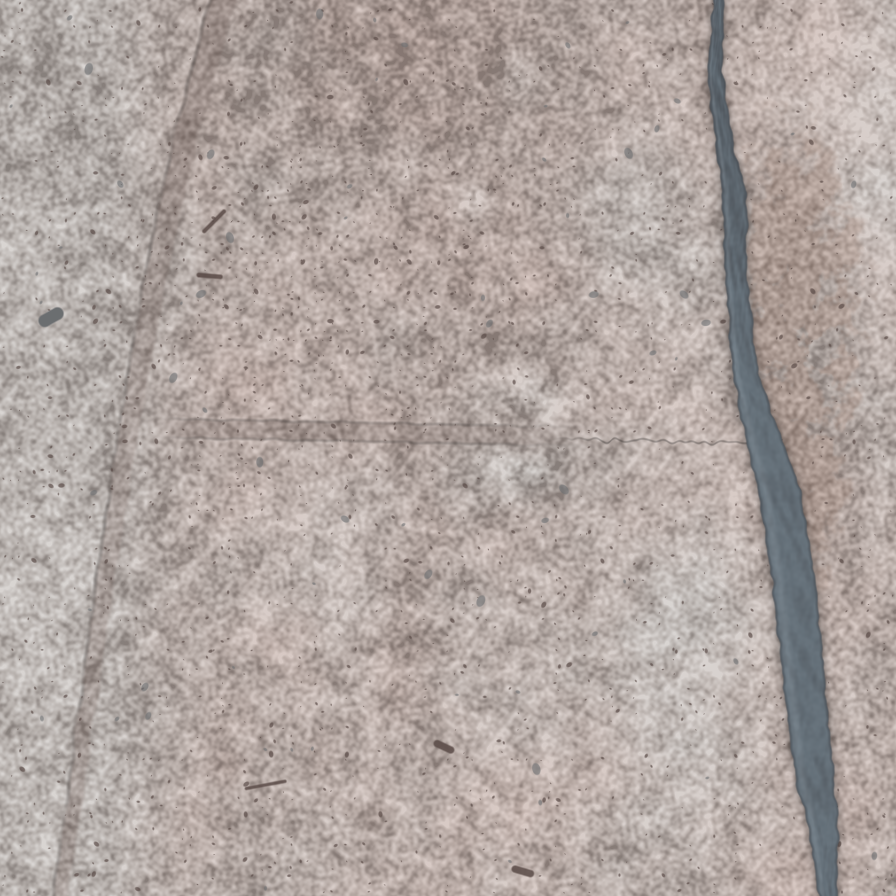
Give the GLSL for this texture, as a three.js fragment shader.

```glsl
varying vec2 vUv;
// Palette
const vec3 DARK = vec3(.53, .50, .485), MID = vec3(.715, .69, .675), LIGHT = vec3(.85, .835, .825);
const vec3 PINK_TINT = vec3(.995, .953, .942), RUST = vec3(.64, .565, .53);
const vec3 GROOVE = vec3(.58, .525, .505), DEBRIS = vec3(.35, .29, .275), SLATE = vec3(.42, .43, .44);
const vec3 TAPE = vec3(.40, .445, .48), TAPE_DARK = vec3(.29, .31, .335);
// Surface tuning
const float CLOUD_SCALE = 5., MOTTLE_SCALE = 30., GRAIN_SCALE = 170.;
const float CLOUD_GAIN = .5, MOTTLE_GAIN = 1.3, GRAIN_GAIN = 1.1;
const float PALE_GAIN = .48, DIM_GAIN = .45;
const float SOFT = .0013, JOINT_Y = .52, RIB_COUNT = 62., TAU = 6.2832;

vec2 hash2(vec2 p) {
  vec3 q = fract(p.xyx * vec3(.1031, .1030, .0973));
  q += dot(q, q.yzx + 33.33);
  return fract((q.xx + q.yz) * q.zy);
}
float slope(vec2 cell, vec2 offset) {
  float a = TAU * hash2(cell).x;
  return dot(vec2(cos(a), sin(a)), offset);
}
float noise(vec2 p) {
  vec2 i = floor(p), f = fract(p), e = vec2(0., 1.), s = f * f * (3. - 2. * f);
  return mix(mix(slope(i, f), slope(i + e.yx, f - e.yx), s.x),
             mix(slope(i + e, f - e), slope(i + 1., f - 1.), s.x), s.y);
}
float fbm(vec2 p) {
  float sum = 0., amp = .7;
  for (int i = 0; i < 4; i++) {
    sum += amp * noise(p);
    p = mat2(1.6, 1.2, -1.2, 1.6) * p + 7.3;
    amp *= .58;
  }
  return sum;
}
float blob(vec2 p, float x, float y, float w, float h) {
  vec2 d = (p - vec2(x, y)) / vec2(w, h);
  return exp(-dot(d, d));
}
float ridge(float d, float width) { return 1. - smoothstep(0., width, abs(d)); }
float disc(float d, float r, float s) { return 1. - smoothstep(r - s, r + s, d); }
float stick(vec2 p, vec2 a, vec2 d, float r) {
  float t = clamp(dot(p - a, d) / dot(d, d), 0., 1.);
  return disc(length(p - a - d * t), r, SOFT);
}
// One turned, stretched grain per occupied cell
float pebbles(vec2 p, float cells, float density) {
  vec2 id = floor(p * cells), h = hash2(id + cells), k = hash2(id + 91.7);
  vec2 d = fract(p * cells) - .3 - .4 * h;
  float a = TAU * k.y;
  d = mat2(cos(a), sin(a), -sin(a), cos(a)) * d * vec2(1., 1.5);
  return step(k.x, density) * disc(length(d), mix(.06, .22, h.y * h.y), SOFT * cells);
}
// Moves a strip's (centre, half width) to the next knot
void knot(inout vec2 s, float y, float y0, float y1, float centre, float halfW) {
  s = mix(s, vec2(centre, halfW), clamp((y - y0) / (y1 - y0), 0., 1.));
}
vec2 tapeStrip(float y) {
  vec2 s = vec2(.925, .010);
  knot(s, y, 0., .09, .917, .018);       knot(s, y, .09, .14, .908, .022);
  knot(s, y, .14, .35, .886, .0245);     knot(s, y, .35, .453, .870, .0234);
  knot(s, y, .453, .505, .854, .0208);   knot(s, y, .505, .583, .832, .0143);
  knot(s, y, .583, .687, .8216, .0122);  knot(s, y, .687, .785, .8197, .0137);
  knot(s, y, .785, .83, .8105, .010);    knot(s, y, .83, .92, .7975, .0085);
  knot(s, y, .92, 1., .802, .006);
  return s;
}
void main() {
  vec2 p = vUv, strip = tapeStrip(p.y), g = mat2(.8, .6, -.6, .8) * p * GRAIN_SCALE;
  float cloud = fbm(p * CLOUD_SCALE), mottle = fbm(p * MOTTLE_SCALE + 3.);
  float grain = noise(g) + .6 * noise(g * .55 + 9.), side = p.x - strip.x;

  // Worn concrete
  float scuff = blob(p, .575, .915, .02, .025) + blob(p, .53, .775, .025, .025)
    + blob(p, .59, .555, .05, .03) + blob(p, .58, .475, .04, .025);
  float pale = blob(p, .77, .26, .09, .2) + .6 * blob(p, .37, .38, .1, .1) + .6 * blob(p, .72, .72, .07, .16)
    + blob(p, .96, .82, .09, .2) + .5 * blob(p, .06, .4, .06, .15) + .4 * blob(p, .57, .2, .1, .15);
  float dim = blob(p, .45, .94, .2, .12) + .8 * blob(p, .46, .33, .035, .15) + .4 * blob(p, .55, .67, .12, .15)
    + .5 * blob(p, .05, .87, .12, .2) + .4 * blob(p, .16, .3, .05, .3);
  float tone = 1.02 + CLOUD_GAIN * cloud + MOTTLE_GAIN * mottle + GRAIN_GAIN * grain
    + PALE_GAIN * pale - DIM_GAIN * dim + scuff * (.4 + 1.6 * mottle);
  vec3 col = mix(DARK, MID, clamp(tone, 0., 1.));
  col = mix(col, LIGHT, clamp(tone - 1., 0., 1.));
  float pink = smoothstep(.1, .26, p.x) * (.9 - .6 * pale + .4 * dim + cloud - .4 * scuff);
  col *= mix(vec3(1.), PINK_TINT, clamp(pink, 0., 1.5));
  float rust = smoothstep(0., .02, side) * blob(p, .88, .59, .09, .26);
  rust *= 1. + .9 * cloud + 1.3 * mottle;
  col = mix(col, RUST + .16 * grain + .1 * mottle, .75 * smoothstep(.35, .6, rust));

  // Long groove and ribbed cross joint
  float lane = p.x - .068 - .14 * p.y - .042 * pow(p.y, 4.) + .004 * noise(p.yy * 24.);
  float laneW = mix(.008, .0145, p.y);
  vec3 dirt = GROOVE + .1 * mottle + .14 * grain;
  col = mix(col, dirt, disc(abs(lane), laneW, .003) * mix(.5, .85, smoothstep(.72, .85, p.y)));
  col *= 1. - .25 * ridge(lane + laneW, .004) * (.6 + mottle);
  float joint = p.y - JOINT_Y + .02 * (p.x - .3) + .003 * noise(p.xx * 35.);
  float extent = smoothstep(.17, .22, p.x) * (1. - smoothstep(.48, .7, p.x));
  float ribs = sin(TAU * RIB_COUNT * (p.x + .5 * joint)) * blob(p, .36, JOINT_Y, .13, .1);
  col = mix(col, dirt + .06 * ribs, .6 * extent * disc(abs(joint), .01, .002));
  col *= 1. - .18 * extent * ridge(abs(joint) - .0105, .003);
  float crack = ridge(joint + .004 + .008 * noise(p.xx * 55.), .0022);
  col *= 1. - .25 * crack * smoothstep(.6, .68, p.x) * step(side, 0.);

  // Scattered grit, stones and twigs
  float grit = .09 + .22 * blob(p, .34, .67, .17, .15);
  float bits = max(pebbles(p, 115., grit), pebbles(p + .37, 60., grit));
  col = mix(col, DEBRIS, .7 * bits);
  col = mix(col, SLATE, .6 * pebbles(p + .13, 32., .06));
  col = mix(col, SLATE, stick(p, vec2(.05, .642), vec2(.014, .008), .007));
  float twigs = stick(p, vec2(.275, .12), vec2(.043, .008), .0018)
    + stick(p, vec2(.228, .742), vec2(.022), .0022) + stick(p, vec2(.222, .693), vec2(.024, -.002), .0025)
    + stick(p, vec2(.488, .17), vec2(.015, -.007), .004) + stick(p, vec2(.575, .03), vec2(.017, -.005), .004);
  col = mix(col, DEBRIS, .85 * twigs);

  // Creased tape with a contact shadow
  float edge = abs(side + .003 * noise(p.yy * 38.)) - strip.y - .002 * noise(p.yy * 70.);
  col *= 1. - .28 * exp(-max(edge, 0.) / .004);
  float u = side / strip.y;
  float folds = noise(vec2(u * 1.2, p.y * 32. + u * 1.5)) + .5 * noise(vec2(u * 3., p.y * 75. - u * 2.));
  float shade = .08 + .35 * smoothstep(.55, .8, p.y) + .55 * folds;
  vec3 tape = mix(TAPE, TAPE_DARK, clamp(shade, 0., 1.)) + .05 * ridge(u + .65, .35) + .02 * grain;
  tape = mix(tape, TAPE_DARK, .65 * smoothstep(-.004, 0., edge));
  gl_FragColor = vec4(mix(col, tape, disc(edge, 0., SOFT)), 1.);
}
```
